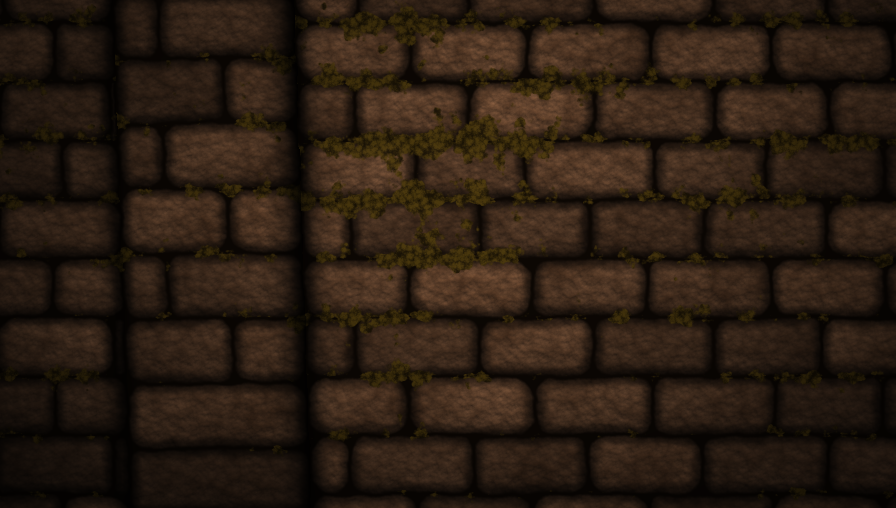
Write a WebGL 2 fragment shader that draws this texture.

```glsl
#version 300 es
precision highp float;
uniform vec2 u_resolution;
out vec4 outColor;

const vec3 MORTAR = vec3(0.045, 0.026, 0.012);
const vec3 UMBER = vec3(0.23, 0.15, 0.095);
const vec3 PALE = vec3(0.45, 0.315, 0.22);
const vec3 MOSS_DARK = vec3(0.09, 0.065, 0.015);
const vec3 MOSS_LIT = vec3(0.29, 0.22, 0.05);
const vec2 BRICK = vec2(0.2328, 0.116);
const float PILLAR_WIDTH = 0.355;
const float PILLAR_ROW = 0.128;

struct Stone { vec2 local; vec2 halfSize; float seed; };

vec2 hash2(vec2 p) {
  return fract(sin(vec2(dot(p, vec2(127.1, 311.7)), dot(p, vec2(269.5, 183.3)))) * 43758.5);
}

// Cellular noise: distance to the nearest scattered point
float cells(vec2 p) {
  vec2 base = floor(p), f = p - base;
  float nearest = 2.0;
  for (int y = -1; y <= 1; y++)
    for (int x = -1; x <= 1; x++) {
      vec2 o = vec2(x, y);
      vec2 d = o + hash2(base + o) - f;
      nearest = min(nearest, dot(d, d));
    }
  return sqrt(nearest);
}

float layeredCells(vec2 p) {
  float sum = 0.0, weight = 0.5;
  for (int i = 0; i < 4; i++) {
    sum += weight * cells(p);
    p = mat2(1.6, 1.2, -1.2, 1.6) * p + 7.3;
    weight *= 0.55;
  }
  return sum;
}

// Layered sines, roughly -1 to 1
float waves(vec2 p) {
  float sum = 0.0, weight = 0.5;
  for (int i = 0; i < 4; i++) {
    sum += weight * sin(p.x + 1.7 * sin(p.y)) * cos(p.y + 1.3);
    p = mat2(1.5, 1.1, -1.1, 1.5) * p + 2.1;
    weight *= 0.6;
  }
  return sum;
}

float roundBox(vec2 p, vec2 halfSize, float radius) {
  radius = min(radius, min(halfSize.x, halfSize.y));
  vec2 d = abs(p) - halfSize + radius;
  return length(max(d, 0.0)) + min(max(d.x, d.y), 0.0) - radius;
}

Stone makeStone(vec2 p, vec2 lo, vec2 hi, vec2 id) {
  return Stone(p - 0.5 * (lo + hi), max(0.5 * (hi - lo) - 0.0035, 0.001), hash2(id).y);
}

float jointX(float col, float row) {
  return BRICK.x * (col + 0.5 * mod(row, 2.0) + 0.12 * (hash2(vec2(col, row)).x - 0.5));
}

// Running bond, cut off at both sides of the pillar
Stone wallStone(vec2 p, float left, float right) {
  float row = floor((p.y - 0.027) / BRICK.y);
  float col = floor(p.x / BRICK.x - 0.5 * mod(row, 2.0));
  if (p.x < jointX(col, row)) col -= 1.0;
  else if (p.x > jointX(col + 1.0, row)) col += 1.0;
  float a = jointX(col, row), b = jointX(col + 1.0, row);
  if (p.x > right) a = max(a, right); else b = min(b, left);
  float bottom = 0.027 + row * BRICK.y;
  return makeStone(p, vec2(a, bottom), vec2(b, bottom + BRICK.y), vec2(col, row));
}

// Larger blocks, split at alternating places; the lowest stay whole
Stone pillarStone(vec2 p, float left) {
  float row = floor((p.y - 0.117) / PILLAR_ROW);
  float split = row < 0.5 ? 0.0 : mix(0.088, 0.215, mod(row, 2.0));
  bool rightPart = p.x - left > split;
  float a = rightPart ? left + split : left;
  float b = left + (rightPart ? PILLAR_WIDTH : split);
  float bottom = 0.117 + row * PILLAR_ROW;
  return makeStone(p, vec2(a, bottom), vec2(b, bottom + PILLAR_ROW), vec2(a > left, row + 40.0));
}

void main() {
  vec2 uv = gl_FragCoord.xy / u_resolution.y;
  vec2 p = uv + 0.0045 * vec2(waves(uv * 21.0), waves(uv * 17.0 + 5.0));
  p += 0.0025 * vec2(waves(uv * 75.0), waves(uv * 85.0 + 9.0));

  float left = 0.222 + 0.035 * (1.0 - uv.y), right = left + PILLAR_WIDTH;
  bool onPillar = p.x > left && p.x < right;
  Stone stone;
  if (onPillar) stone = pillarStone(p, left); else stone = wallStone(p, left, right);
  float dist = roundBox(stone.local, stone.halfSize, 0.02 + 0.018 * stone.seed);

  // Weathered stone face, lit from above
  float grain = layeredCells(uv * vec2(32.0, 42.0));
  float relief = layeredCells(uv * vec2(32.0, 42.0) + vec2(0.05, 0.2)) - grain;
  float stain = waves(uv * 14.0 + stone.seed * 9.0);
  vec3 color = mix(UMBER, PALE, clamp(0.4 + 0.9 * (0.45 - grain) + 0.3 * stain, 0.0, 1.0));
  color *= (0.72 + 0.4 * stone.seed) * (1.0 + 0.14 * stone.local.y / stone.halfSize.y - 1.1 * relief);
  color *= mix(0.4, 1.0, smoothstep(0.0, 0.026, -dist));
  color = mix(MORTAR, color, smoothstep(0.003, -0.004, dist));

  // Moss creeping out of the horizontal joints
  float seam = abs(stone.halfSize.y - abs(stone.local.y));
  vec2 damp = (uv - vec2(0.85, 0.7)) * vec2(1.1, 2.2);
  float growth = 0.3 * exp(-dot(damp, damp)) + 0.35 * exp(-40.0 * seam) - 0.54;
  growth += 0.24 * waves(uv * 8.0 + 3.0) + 0.9 * (0.45 - layeredCells(uv * 17.0));
  float tuft = layeredCells(uv * 60.0);
  vec3 moss = mix(MOSS_LIT, MOSS_DARK, smoothstep(0.2, 0.75, tuft));
  color = mix(color, moss, 0.9 * smoothstep(-0.03, 0.07, growth));

  // Pillar roundness, cast shadow and falloff of the lamp light
  float across = uv.x - left;
  float shade = onPillar
    ? smoothstep(PILLAR_WIDTH + 0.04, 0.27, across) * smoothstep(-0.04, 0.03, across)
    : mix(0.5, 1.0, smoothstep(0.0, 0.06, max(uv.x - right, left - uv.x)));
  vec2 lamp = (uv - vec2(0.92, 0.6)) * vec2(0.95, 1.3);
  outColor = vec4(color * shade * 1.08 * exp(-dot(lamp, lamp)), 1.0);
}
```
